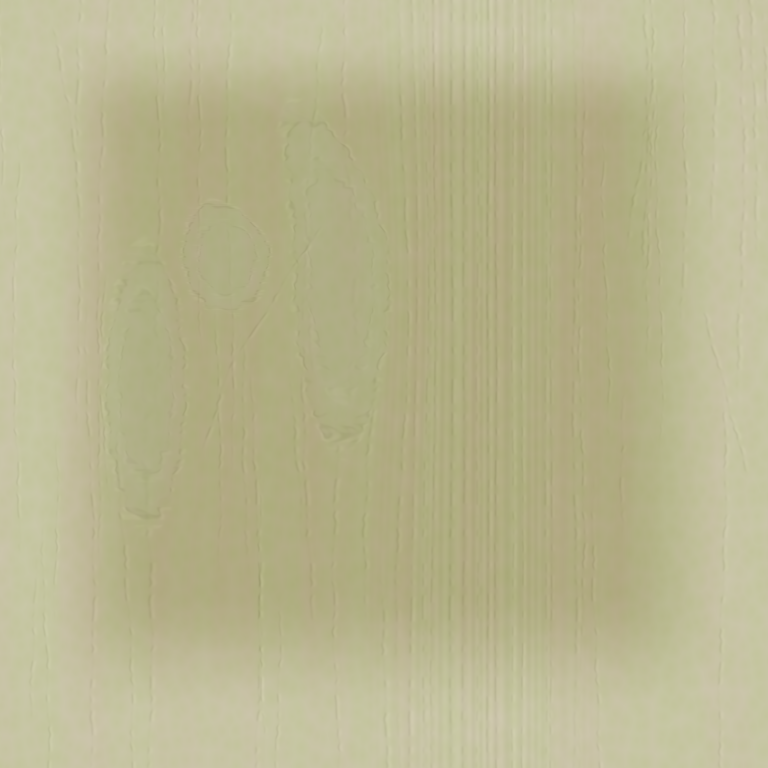
Reproduce this texture procedurally as a Shadertoy shader.

```glsl
// Pale wood board: broken vertical grain, faint oval knots and a soft dark square.

float hash(vec2 p) {
    return fract(sin(dot(p, vec2(127.1, 311.7))) * 4375.85);
}

// Distance to the nearest jittered cell point
float cellular(vec2 p) {
    vec2 cell = floor(p), local = fract(p);
    float nearest = 2.0;
    for (int j = -1; j <= 1; j++)
    for (int i = -1; i <= 1; i++) {
        vec2 o = vec2(i, j);
        vec2 point = o + vec2(hash(cell + o), hash(cell + o + 37.0));
        nearest = min(nearest, length(point - local));
    }
    return nearest;
}

float bump(float x, float center, float width) {
    float d = (x - center) / width;
    return exp(-d * d);
}

// Sideways wander of a grain line, with a ragged fine part
float wobble(float y, float seed) {
    return 0.004 * sin(y * 11.0 + seed * 9.0) + 0.0012 * sin(y * 67.0 + seed * 5.0)
         + 0.0007 * sin(y * 210.0 + 3.0 * sin(y * 83.0 + seed));
}

// Uneven depth along a line, between 0.15 and 1
float broken(float t, float seed) {
    float s = sin(t * 47.0 + seed * 20.0) + sin(t * 131.0 + seed * 7.0) + sin(t * 290.0 + seed);
    return mix(0.15, 1.0, smoothstep(-0.8, 1.4, s));
}

// Engraved line: dark groove with a lit right side
float groove(float d, float width) {
    return 0.6 * bump(d, 2.0 * width, 1.4 * width) - bump(d, 0.0, width);
}

// Slanted broken groove running upward from a to b
float stroke(vec2 p, vec2 a, vec2 b) {
    float t = (p.y - a.y) / (b.y - a.y);
    float fade = smoothstep(0.0, 0.15, t) * smoothstep(1.0, 0.85, t);
    float d = p.x - mix(a.x, b.x, t) - wobble(p.y, a.x * 40.0);
    return fade * broken(p.y, a.x) * groove(d, 0.0018);
}

// x: engraved broken rings, y: soft filled area
vec2 knot(vec2 p, vec2 center, vec2 radius, float lean) {
    vec2 q = (p - center) / radius;
    q.x += lean * q.y * q.y * step(0.0, q.y);
    float k = length(q) + 0.035 * sin(p.y * 95.0 + 4.0 * sin(p.x * 60.0))
            + 0.02 * sin(p.x * 240.0 + 3.0 * sin(p.y * 170.0));
    float rings = groove((k - 1.0) * radius.x, 0.0017) * broken(q.y * 0.3, center.x);
    rings += 0.6 * groove((k - 0.68) * radius.x, 0.0016) * broken(q.y * 0.3, center.y);
    return vec2(rings, smoothstep(1.25, 0.7, k));
}

// Bend grain outward around a knot
float bend(vec2 p, vec2 center, vec2 radius) {
    vec2 q = (p - center) / radius;
    return -0.5 * (p.x - center.x) * exp(-0.6 * dot(q, q));
}

// Scattered vertical grooves, straight and long right of the middle
float grainLines(vec2 p) {
    float sum = 0.0;
    for (int i = 0; i < 56; i++) {
        float id = float(i), seed = hash(vec2(id, 3.0));
        float x = (id + seed) / 56.0;
        float reach = mix(0.12, 0.5, hash(vec2(id, 15.0)));
        float straight = smoothstep(0.5, 0.54, x) * smoothstep(0.77, 0.73, x);
        float fade = smoothstep(reach, reach - 0.12, abs(p.y - hash(vec2(id, 8.0))));
        fade = max(fade, 0.8 * straight) * broken(p.y, seed);
        float d = p.x - x - wobble(p.y, seed * 7.0) * (1.0 - 0.75 * straight);
        sum += fade * groove(d, mix(0.0013, 0.002, seed));
    }
    return sum;
}

// Broad tan (positive) and green (negative) columns
float columnTone(float x, float y) {
    float tone = 0.4 * sin(x * 61.0 + 1.6 * sin(y * 5.0)) + 0.35 * sin(x * 157.0 + sin(y * 9.0));
    tone += 0.6 * bump(x, 0.115, 0.03) + 0.5 * bump(x, 0.27, 0.03) + 0.8 * bump(x, 0.78, 0.035);
    return tone - 0.8 * bump(x, 0.85, 0.04) - 0.6 * bump(x, 0.04, 0.04);
}

void mainImage(out vec4 fragColor, in vec2 fragCoord) {
    vec2 p = fragCoord / iResolution.xy;

    // Knots and the grain flowing around them
    vec2 ovalC = vec2(0.19, 0.495), ovalR = vec2(0.05, 0.17);
    vec2 archC = vec2(0.445, 0.64), archR = vec2(0.06, 0.21);
    vec2 marks = knot(p, ovalC, ovalR, 0.0) + knot(p, archC, archR, 0.9)
               + knot(p, vec2(0.295, 0.665), vec2(0.054, 0.068), 0.3);
    float filled = min(marks.y, 1.0);
    vec2 g = p + vec2(bend(p, ovalC, ovalR) + bend(p, archC, archR), 0.0);

    // Engraved relief
    float relief = grainLines(g) * (1.0 - 0.7 * filled) + marks.x;
    relief += stroke(p, vec2(0.31, 0.53), vec2(0.42, 0.71));
    relief += stroke(p, vec2(0.265, 0.41), vec2(0.31, 0.57));
    relief += stroke(p, vec2(0.97, 0.37), vec2(0.915, 0.61));
    relief += stroke(p, vec2(0.815, 0.66), vec2(0.85, 0.93));
    relief += stroke(p, vec2(0.1, 0.77), vec2(0.065, 0.97));
    relief += 0.4 * sin(g.x * 520.0 + 2.0 * sin(g.x * 90.0)) * bump(p.x, 0.63, 0.1);

    // Soft square shade
    float across = smoothstep(0.04, 0.2, p.x) * smoothstep(0.04, 0.2, 1.0 - p.x);
    float shade = across * smoothstep(0.06, 0.24, p.y) * smoothstep(0.04, 0.165, 1.0 - p.y);

    // Tan and green wood tints with mottling
    float mottle = cellular(p * vec2(60.0, 48.0)) + 0.6 * cellular(p * 22.0) - 0.75;
    float tanness = smoothstep(-1.3, 1.5, columnTone(g.x, p.y) - 0.5 * filled + 0.9 * mottle);
    vec3 pale = mix(vec3(0.775, 0.778, 0.635), vec3(0.79, 0.762, 0.655), tanness);
    vec3 deep = mix(vec3(0.685, 0.685, 0.505), vec3(0.697, 0.657, 0.51), tanness);
    vec3 color = mix(pale, deep, shade) + 0.01 * filled * vec3(0.0, 0.4, 1.6);
    color += 0.022 * mottle * vec3(0.6, 0.6, 1.3) + 0.034 * relief;
    fragColor = vec4(color, 1.0);
}
```
